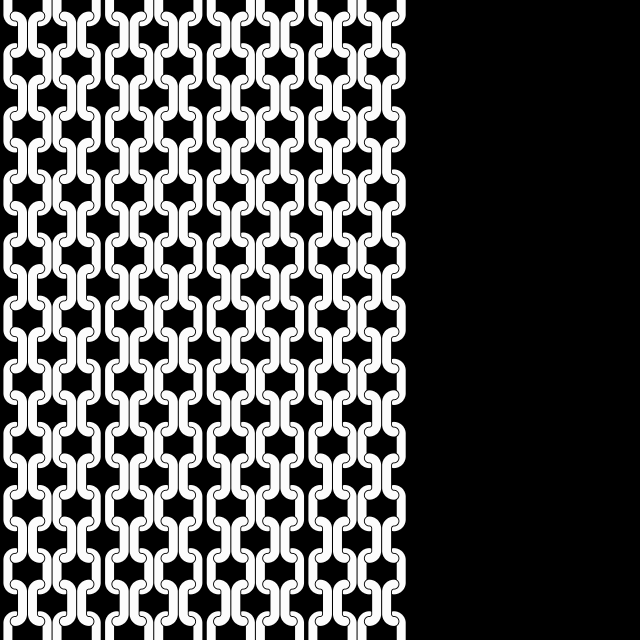
Write a Shadertoy shader that draws this pattern.

```glsl
// Panels of interlocking white chain links on black, with a bare strip on the right.

const vec3  INK          = vec3(0.99);
const vec3  GROUND       = vec3(0.0);
const float PANELS       = 4.0;      // panels across
const float STRANDS      = 4.0;      // hooked strands in each panel
const float PANEL_PITCH  = 0.15885;
const float PANEL_START  = 0.00456;
const float STRAND_WIDTH = 0.0384;
const float ROW_PITCH    = 0.09863;  // height of one link and the gap after it
const float ROW_START    = 0.0088;   // centre of the lowest whole row
const float STROKE       = 0.0070;   // half the line width
const float STEM_X       = 0.0078;   // stem axis from the strand edge
const float STEM_HALF    = 0.0176;   // half the straight part
const float BEND         = 0.0115;   // radius of the hook axis
const float OUTLINE      = 0.0014;   // dark rim where one hook crosses another

// Distance to a C-shaped bracket whose stem stands near x = 0.
float bracket(vec2 p) {
    vec2 q = vec2(p.x - STEM_X, abs(p.y));
    vec2 bendCentre = vec2(BEND, STEM_HALF);
    float stem = length(vec2(q.x, max(q.y - STEM_HALF, 0.0)));
    float tip = length(q - bendCentre - vec2(0.0, BEND));
    float axis = min(stem, tip);
    if (q.x < BEND && q.y > STEM_HALF)
        axis = min(axis, abs(length(q - bendCentre) - BEND));
    return axis - STROKE;
}

// Signed offset from the centre of the nearest row.
float rowOffset(float y) {
    return mod(y + 0.5 * ROW_PITCH, ROW_PITCH) - 0.5 * ROW_PITCH;
}

float coverage(float d, float pixel) {
    return clamp(0.5 - d / pixel, 0.0, 1.0);
}

void mainImage(out vec4 fragColor, in vec2 fragCoord) {
    vec2 uv = fragCoord / iResolution.y;
    float pixel = 1.0 / iResolution.y;

    // Panel repeat, then mirror every second strand.
    float x = uv.x - PANEL_START;
    float panel = floor(x / PANEL_PITCH);
    float local = x - panel * PANEL_PITCH;
    float u = abs(mod(local + STRAND_WIDTH, 2.0 * STRAND_WIDTH) - STRAND_WIDTH);

    // Two facing brackets per strand, half a row apart.
    float y = uv.y - ROW_START;
    float under = bracket(vec2(u, rowOffset(y)));
    float over = bracket(vec2(STRAND_WIDTH - u, rowOffset(y + 0.5 * ROW_PITCH)));

    // The upper bracket cuts a thin rim into the lower one.
    float rim = coverage(over - OUTLINE, pixel);
    float ink = max(coverage(over, pixel), coverage(under, pixel) * (1.0 - rim));

    // Keep the gaps between panels and the right strip bare.
    bool inside = panel >= 0.0 && panel < PANELS && local < STRANDS * STRAND_WIDTH;
    ink *= inside ? 1.0 : 0.0;

    fragColor = vec4(mix(GROUND, INK, ink), 1.0);
}
```
